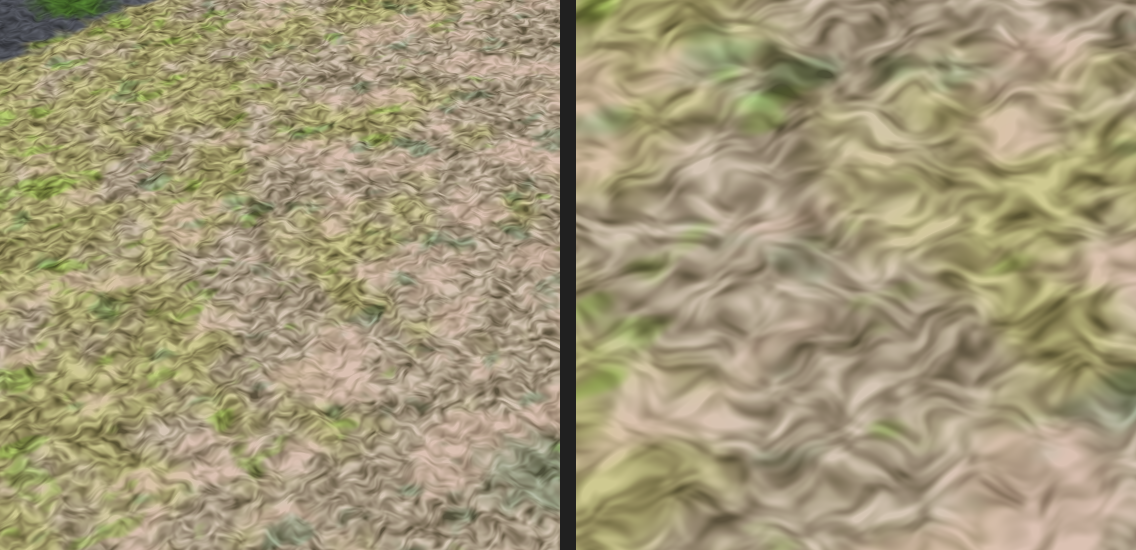
Left: the whole. Right: its middle third, enlarged.
Write a WebGL 1 fragment shader that draws this texture.

```glsl
precision highp float;
uniform vec2 u_resolution;

const vec3 DEEP   = vec3(0.36, 0.32, 0.24);
const vec3 BROWN  = vec3(0.49, 0.44, 0.35);
const vec3 STRAW  = vec3(0.59, 0.53, 0.45);
const vec3 SAND   = vec3(0.69, 0.64, 0.55);
const vec3 PALE   = vec3(0.81, 0.75, 0.68);
const vec3 OLIVE_TINT = vec3(0.97, 1.02, 0.80);
const vec3 FRESH_TINT = vec3(0.86, 1.04, 0.70);
const vec3 COOL_TINT  = vec3(0.84, 0.97, 0.93);
const vec3 SOIL_TINT  = vec3(1.03, 0.98, 0.99);
const vec3 SHADOW = vec3(0.29, 0.30, 0.33);
const vec3 SHADED_GREEN = vec3(0.25, 0.38, 0.15);

const float HORIZON = 2.6;                  // height where the ground vanishes
const vec2 BLADE_FREQ = vec2(29.0, 64.0);   // along and across a blade
const float RISING = 0.62;                  // blade directions in radians
const float FALLING = -0.38;
const float WARP = 0.009;
const float NOISE_GAIN = 4.0;               // brings noise to unit deviation

float hash(vec2 p) {
  vec3 q = fract(vec3(p.xyx) * 0.1031);
  q += dot(q, q.yzx + 33.33);
  return fract((q.x + q.y) * q.z);
}

float corner(vec2 cell, vec2 offset) {
  float a = 6.2832 * hash(cell + 200.0);
  return dot(vec2(cos(a), sin(a)), offset);
}

float gradientNoise(vec2 p) {
  vec2 i = floor(p), f = p - i;
  vec2 u = f * f * f * (f * (f * 6.0 - 15.0) + 10.0);
  vec2 e = vec2(0.0, 1.0);
  return mix(mix(corner(i, f), corner(i + e.yx, f - e.yx), u.x),
             mix(corner(i + e, f - e), corner(i + 1.0, f - 1.0), u.x), u.y);
}

float fbm(vec2 p) {
  float sum = 0.0, amp = 0.8;
  for (int k = 0; k < 3; k++) {
    sum += amp * gradientNoise(p);
    p = mat2(1.6, 1.2, -1.2, 1.6) * p + 7.3;
    amp *= 0.55;
  }
  return sum * NOISE_GAIN;
}

vec2 rotate(vec2 p, float a) {
  return vec2(cos(a) * p.x + sin(a) * p.y, cos(a) * p.y - sin(a) * p.x);
}

// Elongated grain along one direction, with a weak finer layer
float blades(vec2 p, float angle) {
  vec2 q = rotate(p, angle) * BLADE_FREQ;
  return NOISE_GAIN * (0.92 * gradientNoise(q) + 0.4 * gradientNoise(q * 1.9 + 31.7));
}

vec3 ramp(float z) {
  vec3 c = mix(DEEP, BROWN, clamp((z + 2.1) / 0.85, 0.0, 1.0));
  c = mix(c, STRAW, clamp((z + 1.25) / 0.75, 0.0, 1.0));
  c = mix(c, SAND, clamp((z + 0.5) / 0.8, 0.0, 1.0));
  return mix(c, PALE, clamp((z - 0.3) / 1.0, 0.0, 1.2));
}

float blob(vec2 p, vec2 center, vec2 size) {
  return 1.0 - smoothstep(0.3, 1.0, length((p - center) / size));
}

void main() {
  vec2 uv = gl_FragCoord.xy / u_resolution.y;

  // Ground plane: grain shrinks and flattens with distance
  float w = HORIZON / (HORIZON - uv.y);
  vec2 ground = vec2((uv.x - 0.5) * w, HORIZON * w);
  vec2 bend = vec2(gradientNoise(ground * 27.0), gradientNoise(ground * 27.0 + 53.0));
  vec2 p = ground + WARP * 2.0 * bend;

  // Matted grass in two crossing directions
  float lean = smoothstep(-0.12, 0.22, gradientNoise(ground * 17.0 + 11.0));
  float grain = mix(blades(p, RISING), blades(p, FALLING), lean);
  float clump = NOISE_GAIN * gradientNoise(ground * vec2(15.0, 21.0) + 5.0);

  // Large patches of bare soil and living grass
  vec2 tilted = rotate(ground, 0.3);
  float patches = fbm(tilted * vec2(4.5, 8.0) + 3.0);
  float side = uv.x - 0.55 - 0.35 * (uv.y - 0.5);
  float soil = smoothstep(0.1, 1.5, patches + 1.1 * side);
  float olive = smoothstep(-0.5, 1.1, 0.7 * fbm(tilted * 5.0 + 19.0) - 1.7 * side);
  float fresh = smoothstep(1.0, 2.1, fbm(tilted * vec2(7.0, 11.0) + 41.0) - 1.1 * side);
  float cool = smoothstep(0.8, 2.0, fbm(tilted * vec2(6.0, 9.0) + 67.0) + 0.4 * side);
  float tuft = blob(uv + 0.04 * bend, vec2(0.98, 0.14), vec2(0.15, 0.10));
  cool = max(cool, tuft);

  float tone = 0.03 + 0.80 * grain * (1.0 - 0.3 * soil) + 0.32 * clump
             + 0.22 * patches + 0.35 * soil - 0.55 * cool - 0.15 * fresh;
  vec3 color = ramp(tone);
  color *= mix(vec3(1.0), SOIL_TINT, soil);
  color *= mix(vec3(1.0), OLIVE_TINT, olive * (1.0 - 0.7 * soil));
  color *= mix(vec3(1.0), FRESH_TINT, 0.8 * fresh);
  color *= mix(vec3(1.0), COOL_TINT, cool);

  // Shaded upper left corner with a green tuft
  float edge = uv.y - 0.885 - 0.43 * uv.x + 0.012 * clump * 0.5;
  float shade = smoothstep(-0.012, 0.014, edge);
  float green = blob(uv + 0.02 * bend, vec2(0.13, 0.995), vec2(0.10, 0.04));
  vec3 shaded = mix(SHADOW, SHADED_GREEN, green) * (1.0 + 0.13 * grain + 0.06 * clump);
  gl_FragColor = vec4(clamp(mix(color, shaded, shade), 0.0, 1.0), 1.0);
}
```
